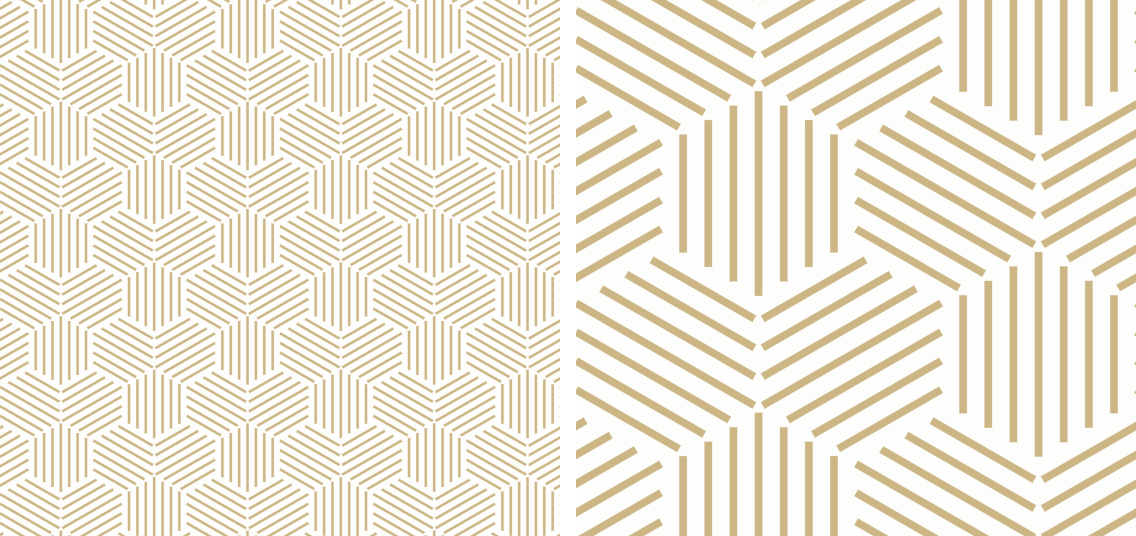
Left: the whole. Right: its middle third, enlarged.
A Shadertoy shader for this pattern:

```glsl
const float SQRT3 = 1.7320508;
const vec2 REPEATS = vec2(3.0, 5.0);        // whole repeats across and down
const vec2 PHASE = vec2(0.326, 0.7316);     // offset inside one repeat
const vec2 HEX_GRID = vec2(1.0, SQRT3);     // hexagon centres lie one unit apart
const float STRIPE_GAP = 0.1347;
const float STRIPE_HALF_WIDTH = 0.0205;
const float STRIPE_INSET = 0.026;
const float OUTER_STRIPE = 3.0;             // stripes on each side of the middle one
const vec3 PAPER = vec3(0.992, 0.992, 0.99);
const vec3 GOLD = vec3(0.80, 0.715, 0.52);

// Nearest hexagon centre, in grid cells: two interleaved rectangular grids
vec2 nearestHexagon(vec2 p, vec2 grid) {
    vec2 cell = p / grid;
    vec2 a = floor(cell + 0.5);
    vec2 b = floor(cell) + 0.5;
    vec2 toA = p - a * grid;
    vec2 toB = p - b * grid;
    return dot(toA, toA) < dot(toB, toB) ? a : b;
}

// Each hexagon takes one of three directions, 60 degrees apart
vec2 stripeAxis(vec2 cell) {
    float kind = mod(floor(cell.x + 3.0 * cell.y + 0.5), 3.0);
    float angle = radians(90.0 + 60.0 * kind);
    return vec2(cos(angle), sin(angle));
}

// Signed distance to parallel stripes trimmed to a regular hexagon
float stripedHexagon(vec2 p, vec2 axis, float gap, float halfWidth, float inset) {
    float along = dot(p, axis);
    float across = dot(p, vec2(-axis.y, axis.x));
    float index = clamp(floor(across / gap + 0.5), -OUTER_STRIPE, OUTER_STRIPE);
    float centre = index * gap;
    float halfLength = (1.0 - abs(centre)) / SQRT3 - inset;
    return max(abs(across - centre) - halfWidth, abs(along) - halfLength);
}

void mainImage(out vec4 fragColor, in vec2 fragCoord) {
    // One repeat spans three hexagons across and two rows down
    vec2 repeatSize = vec2(3.0, SQRT3);
    vec2 p = (fragCoord / iResolution.xy * REPEATS - PHASE) * repeatSize;
    float pixel = REPEATS.x * repeatSize.x / iResolution.x;

    vec2 cell = nearestHexagon(p, HEX_GRID);
    float dist = stripedHexagon(p - cell * HEX_GRID, stripeAxis(cell),
                                STRIPE_GAP, STRIPE_HALF_WIDTH, STRIPE_INSET);

    // Soft edge about one pixel wide
    float ink = 1.0 - smoothstep(-0.75 * pixel, 0.75 * pixel, dist);
    fragColor = vec4(mix(PAPER, GOLD, ink), 1.0);
}
```
